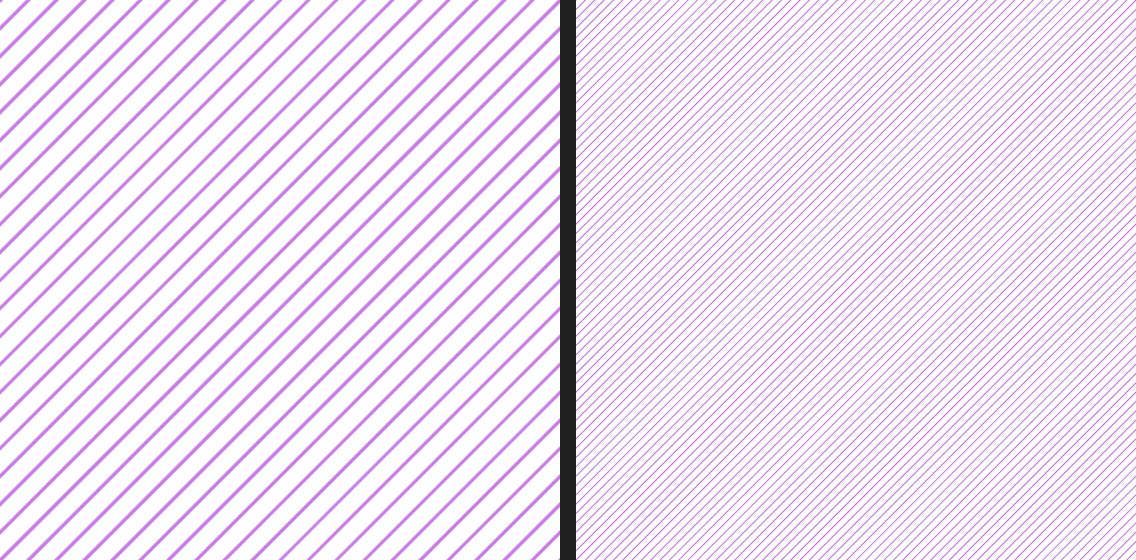
Left, the tile; right, the same tile 3 across and 3 down.
This pattern is drawn by a WebGL 2 fragment shader. Its source:

```glsl
#version 300 es
precision highp float;
// Thin lilac diagonal stripes on white, rising to the right, with slightly uneven widths.

uniform vec2 u_resolution;
out vec4 fragColor;

const vec3 PAPER = vec3(1.0);
const vec3 LILAC = vec3(0.79, 0.50, 0.90);
const float REPEATS = 20.0;       // stripes across and down
const float PHASE = 0.018;        // stripe offset, in repeats
const float HALF_WIDTH = 0.00305; // half the line width, in canvas units
const float BAND_SWELL = 0.08;    // widening of the stripes near the diagonal
const float BAND_CENTER = 2.0;    // index of the widest stripe
const float STRIPE_JITTER = 0.06; // width change from stripe to stripe
const float WOBBLE = 0.03;        // width change along a stripe
const float EDGE_PIXELS = 1.2;    // softness of the edges
const float TAU = 6.2831853;

// Relative width of a stripe; every term wraps over the canvas.
float stripeWidth(float index, vec2 uv) {
    float turn = TAU * index / REPEATS;
    float band = cos(turn - TAU * BAND_CENTER / REPEATS);
    float jitter = 0.6 * sin(7.0 * turn + 0.8) + 0.4 * sin(9.0 * turn + 2.1);
    float along = 0.6 * sin(TAU * (2.0 * uv.x + uv.y) + turn)
                + 0.4 * sin(TAU * (3.0 * uv.x + 4.0 * uv.y));
    return 1.0 + BAND_SWELL * band + STRIPE_JITTER * jitter + WOBBLE * along;
}

void main() {
    vec2 uv = gl_FragCoord.xy / u_resolution;

    // Stripe index and perpendicular distance to its center line
    float across = (uv.x - uv.y) * REPEATS - PHASE;
    float index = floor(across + 0.5);
    float dist = abs(across - index) / (REPEATS * sqrt(2.0));

    // Smoothed coverage
    float halfWidth = HALF_WIDTH * stripeWidth(index, uv);
    float softness = EDGE_PIXELS / min(u_resolution.x, u_resolution.y);
    float coverage = clamp(0.5 + (halfWidth - dist) / softness, 0.0, 1.0);

    fragColor = vec4(mix(PAPER, LILAC, coverage), 1.0);
}
```
